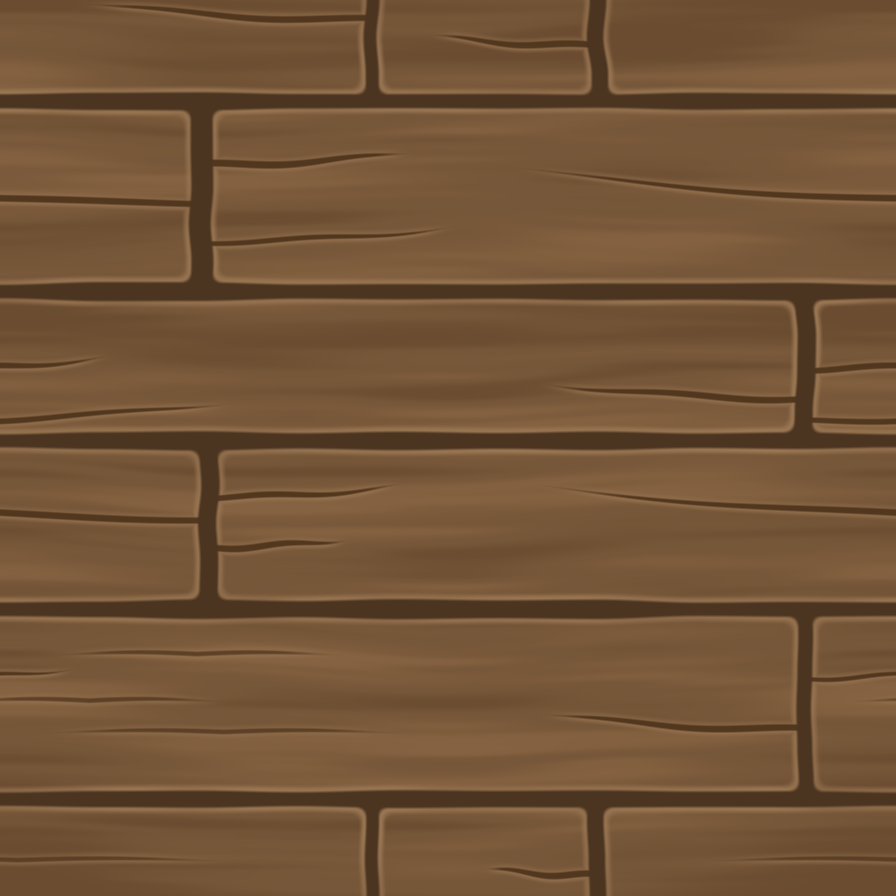
This texture is drawn by a Shadertoy shader. Its source:

```glsl
const vec3 WOOD_DARK = vec3(0.42, 0.30, 0.19);
const vec3 WOOD_MID = vec3(0.465, 0.342, 0.222);
const vec3 WOOD_LIGHT = vec3(0.52, 0.385, 0.255);
const vec3 RIM = vec3(0.61, 0.47, 0.33);
const vec3 CRACK = vec3(0.32, 0.215, 0.12);
const vec3 GAP = vec3(0.295, 0.205, 0.125);

// Heights of the seams between rows
const float SEAMS[5] = float[5](0.108, 0.320, 0.508, 0.6745, 0.887);

// Plank ends: x, row, half width
const vec3 JOINTS[6] = vec3[6](
    vec3(0.415, 0, 0.008), vec3(0.667, 0, 0.010), vec3(0.898, 1, 0.009),
    vec3(0.233, 2, 0.011), vec3(0.898, 3, 0.011), vec3(0.225, 4, 0.013));

// Cracks growing from a plank end: joint index, signed length, height
const vec3 CRACKS[14] = vec3[14](
    vec3(0, -0.33, 0.978), vec3(1, -0.19, 0.949), vec3(1, -0.13, 0.023),
    vec3(2, -0.30, 0.186), vec3(2, 0.19, 0.243), vec3(3, -0.65, 0.421),
    vec3(3, 0.22, 0.445), vec3(3, 0.16, 0.389), vec3(4, -0.30, 0.555),
    vec3(4, 0.23, 0.588), vec3(4, 0.37, 0.530), vec3(5, -0.67, 0.773),
    vec3(5, 0.24, 0.816), vec3(5, 0.29, 0.730));

// Loose slits inside a plank: centre x, height, half length
const vec3 SLITS[4] = vec3[4](
    vec3(0.22, 0.270, 0.17), vec3(0.25, 0.183, 0.21),
    vec3(0.02, 0.040, 0.25), vec3(0.10, 0.218, 0.16));

float hash(vec2 p) {
    return fract(sin(dot(p, vec2(127.1, 311.7))) * 43758.5453);
}

// Signed offset on a repeating unit interval
float wrap(float x) {
    return x - floor(x + 0.5);
}

// Value noise over the unit square that tiles after the given cell count
float tileNoise(vec2 uv, vec2 cells) {
    vec2 p = uv * cells;
    vec2 i = floor(p);
    vec2 f = p - i;
    f = f * f * (3.0 - 2.0 * f);
    vec2 a = mod(i, cells);
    vec2 b = mod(i + 1.0, cells);
    return mix(mix(hash(a), hash(vec2(b.x, a.y)), f.x),
               mix(hash(vec2(a.x, b.y)), hash(b), f.x), f.y);
}

float smoothMin(float a, float b, float k) {
    float h = max(k - abs(a - b), 0.0) / k;
    return min(a, b) - h * h * k * 0.25;
}

// Dark core (x) and pale rim (y), the rim being stronger below
vec2 slit(float dy, float halfWidth, float aa) {
    float d = abs(dy) - halfWidth;
    float core = 1.0 - smoothstep(-aa, aa, d);
    float rim = 1.0 - smoothstep(0.0, 0.0065, d);
    return vec2(core, rim * (dy < 0.0 ? 0.85 : 0.5));
}

// Crack tapering from its joint towards a raised tip
vec2 crack(vec2 uv, float jointX, float len, float y, float thickness, float aa) {
    float size = abs(len);
    float t = fract(sign(len) * (uv.x - jointX)) / size;
    if (t > 1.0) return vec2(0.0);
    float bend = 0.06 * size * t * t + 0.002 * sin(t * 9.0 + y * 40.0);
    float halfWidth = thickness * (0.6 + 1.2 * t) * (1.0 - t);
    return slit(uv.y - y - bend, halfWidth, aa) * (1.0 - smoothstep(0.8, 1.0, t));
}

vec2 looseSlit(vec2 uv, vec3 s, float aa) {
    float t = abs(wrap(uv.x - s.x)) / s.z;
    float dy = uv.y - s.y - 0.002 * sin(t * 4.0);
    return slit(dy, 0.0025 * (1.0 - t * t), aa) * (1.0 - smoothstep(0.5, 1.0, t)) * 0.8;
}

// Distance to the gaps around the planks
float gapDistance(vec2 uv, float row) {
    float seam = 1.0;
    for (int i = 0; i < 5; i++) seam = min(seam, abs(wrap(uv.y - SEAMS[i])));
    seam -= 0.0075 + 0.005 * tileNoise(uv, vec2(9, 5));
    float joint = 1.0;
    for (int i = 0; i < 6; i++) {
        float sway = 0.006 * (tileNoise(uv, vec2(3, 24)) - 0.5);
        if (JOINTS[i].y == row)
            joint = min(joint, abs(wrap(uv.x - JOINTS[i].x + sway)) - JOINTS[i].z);
    }
    return smoothMin(seam, joint, 0.012);
}

// Long painted grain, from 0 (dark) to 1 (light)
float grain(vec2 uv, float row) {
    vec2 p = uv + vec2(0.0, 0.025 * tileNoise(uv, vec2(4, 7)));
    float tone = 0.45 * tileNoise(p, vec2(3, 22)) + 0.35 * tileNoise(p, vec2(4, 55))
               + 0.20 * tileNoise(p, vec2(6, 120));
    return clamp(0.5 + 1.3 * (tone - 0.5) + 0.15 * (hash(vec2(row, 3.0)) - 0.5), 0.0, 1.0);
}

void mainImage(out vec4 fragColor, in vec2 fragCoord) {
    vec2 uv = fragCoord / iResolution.xy;
    float aa = 1.2 / iResolution.y;
    float row = 0.0;
    for (int i = 0; i < 5; i++) row += step(SEAMS[i], uv.y);
    row = mod(row, 5.0);

    // Wood
    float tone = grain(uv, row);
    vec3 color = mix(WOOD_DARK, WOOD_MID, smoothstep(0.1, 0.5, tone));
    color = mix(color, WOOD_LIGHT, smoothstep(0.5, 0.9, tone));

    // Cracks
    vec2 marks = vec2(0.0);
    for (int i = 0; i < 14; i++) {
        vec3 c = CRACKS[i];
        float thickness = c.y < 0.0 ? 0.0055 : mix(0.003, 0.006, hash(vec2(i, 7)));
        marks = max(marks, crack(uv, JOINTS[int(c.x)].x, c.y, c.z, thickness, aa));
    }
    for (int i = 0; i < 4; i++) marks = max(marks, looseSlit(uv, SLITS[i], aa));

    // Worn pale edges, then dark cracks and gaps
    float gap = gapDistance(uv, row);
    float wear = 0.55 + 0.45 * tileNoise(uv, vec2(14, 14));
    float edge = (1.0 - smoothstep(0.001, 0.008, gap)) * wear;
    color = mix(color, RIM, max(edge, marks.y * 0.8));
    color = mix(color, CRACK, marks.x);
    color = mix(color, GAP, 1.0 - smoothstep(-0.0015 - aa, aa, gap));
    fragColor = vec4(color, 1.0);
}
```
